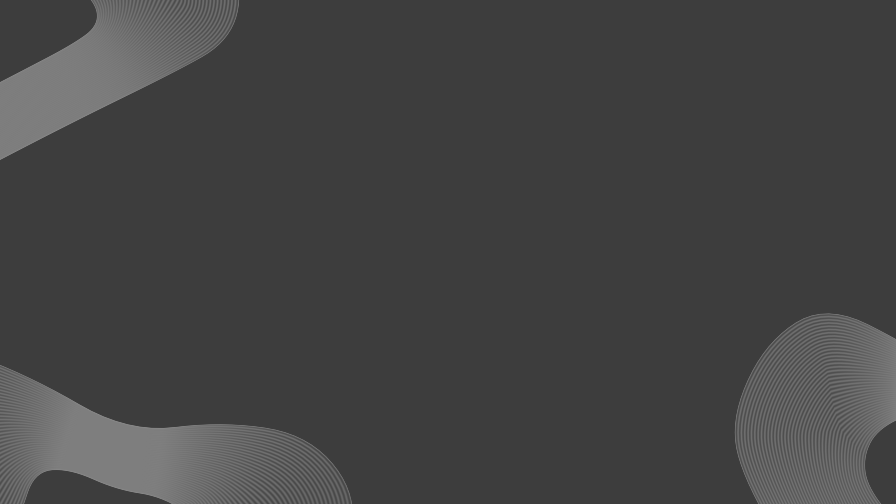
Reproduce this background procedurally as a Shadertoy shader.

```glsl
const int KNOTS = 7;

// Signed distance to a quadratic B-spline; positive on its left side
float splineDistance(vec2 p, vec2 c[KNOTS]) {
    float nearest = 1e9, side = 1.0;
    for (int i = 1; i < KNOTS - 1; i++) {
        vec2 start = 0.5 * (c[i - 1] + c[i]);
        vec2 end = 0.5 * (c[i] + c[i + 1]);
        vec2 a = start;
        for (int k = 1; k <= 8; k++) {
            float t = float(k) / 8.0;
            vec2 b = mix(mix(start, c[i], t), mix(c[i], end, t), t);
            vec2 along = b - a, toP = p - a;
            vec2 gap = toP - along * clamp(dot(toP, along) / dot(along, along), 0.0, 1.0);
            float d = dot(gap, gap);
            if (d < nearest) {
                nearest = d;
                side = along.x * toP.y - along.y * toP.x < 0.0 ? -1.0 : 1.0;
            }
            a = b;
        }
    }
    return side * sqrt(nearest);
}

// Light added by a sheaf of fine lines running between two edges
float ribbon(vec2 p, float pixel, vec2 leftward[KNOTS], vec2 rightward[KNOTS]) {
    float a = splineDistance(p, leftward);
    float b = -splineDistance(p, rightward);
    float inner = min(a, b);
    float cover = smoothstep(-0.5 * pixel, 0.5 * pixel, inner);
    float width = max(abs(a) + abs(b), 1.0);

    // Lines crowd together and brighten where the ribbon narrows
    float glow = min(15.0 / width, 0.255);
    float visible = smoothstep(1.5, 4.0, width / 40.0 / pixel);
    float lines = 1.0 + 0.6 * visible * cos(6.2832 * 40.0 * a / width);
    float rim = 0.04 * (1.0 - smoothstep(0.0, 1.5, abs(inner)));
    return cover * (glow * lines + rim);
}

void mainImage(out vec4 fragColor, in vec2 fragCoord) {
    // Canvas of 768 by 432 units
    vec2 p = fragCoord / iResolution.xy * vec2(768.0, 432.0);
    float pixel = 432.0 / iResolution.y;
    float gray = 0.239;

    // Upper left band
    gray += ribbon(p, pixel,
        vec2[KNOTS](vec2(-120, 232), vec2(-40, 274), vec2(60, 326), vec2(150, 370),
                    vec2(196, 396), vec2(209, 438), vec2(190, 492)),
        vec2[KNOTS](vec2(-120, 300), vec2(-40, 341), vec2(20, 372), vec2(62, 394),
                    vec2(84, 410), vec2(82, 430), vec2(56, 452)));

    // Lower left wave
    gray += ribbon(p, pixel,
        vec2[KNOTS](vec2(0, -58), vec2(18, -8), vec2(30, 28), vec2(60, 30),
                    vec2(100, 12), vec2(140, 6), vec2(175, -18)),
        vec2[KNOTS](vec2(-60, 142), vec2(26, 110), vec2(110, 61), vec2(190, 71),
                    vec2(264, 60), vec2(306, 10), vec2(298, -48)));

    // Lower right bend
    gray += ribbon(p, pixel,
        vec2[KNOTS](vec2(840, 96), vec2(780, 136), vec2(708, 172), vec2(656, 139),
                    vec2(626, 74), vec2(636, 22), vec2(690, -68)),
        vec2[KNOTS](vec2(850, 92), vec2(786, 80), vec2(752, 64), vec2(740, 40),
                    vec2(744, 14), vec2(770, -18), vec2(800, -58)));

    fragColor = vec4(vec3(gray), 1.0);
}
```
